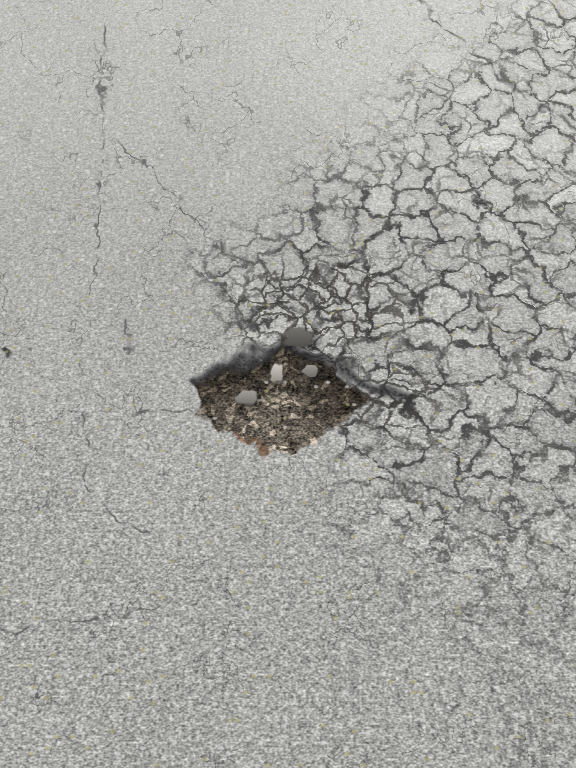
Reproduce this texture procedurally as a WebGL 1 fragment shader.

```glsl
precision highp float;
uniform vec2 u_resolution;

vec2 hash2(vec2 c) {
  vec3 h = fract(c.xyx * vec3(0.1031, 0.103, 0.0973));
  h += dot(h, h.yzx + 33.33);
  return fract((h.xx + h.yz) * h.zy);
}

float corner(vec2 c, vec2 d) {
  float a = 6.2832 * hash2(c).x;
  return dot(vec2(cos(a), sin(a)), d);
}

float noise(vec2 p) {
  vec2 i = floor(p), f = fract(p), e = vec2(1, 0);
  vec2 u = f * f * (3.0 - 2.0 * f);
  float low = mix(corner(i, f), corner(i + e, f - e), u.x);
  float high = mix(corner(i + e.yx, f - e.yx), corner(i + 1.0, f - 1.0), u.x);
  return mix(low, high, u.y);
}

float fbm(vec2 p) {
  float sum = 0.0, amp = 0.6;
  for (int i = 0; i < 4; i++) {
    sum += amp * noise(p);
    p = p * 2.03 + 17.3;
    amp *= 0.5;
  }
  return sum;
}

// x: distance to the cell border, y: random value of the cell
vec2 cells(vec2 p) {
  vec2 near = vec2(8), next = vec2(8);
  float id = 0.0;
  for (int j = -1; j <= 1; j++) {
    for (int i = -1; i <= 1; i++) {
      vec2 c = floor(p) + vec2(i, j);
      vec2 h = hash2(c + 50.0);
      vec2 r = c + h - p;
      if (dot(r, r) < dot(near, near)) { next = near; near = r; id = h.x; }
      else if (dot(r, r) < dot(next, next)) next = r;
    }
  }
  return vec2(dot(0.5 * (near + next), normalize(next - near)), id);
}

// Signed distance to the line from s.xy to s.zw, positive on its left
float side(vec2 p, vec4 s) {
  vec2 d = normalize(s.zw - s.xy);
  return dot(p - s.xy, vec2(-d.y, d.x));
}

float stroke(vec2 p, vec4 s, float width) {
  vec2 d = s.zw - s.xy, r = p - s.xy;
  return 1.0 - smoothstep(0.0, width, length(r - d * clamp(dot(r, d) / dot(d, d), 0.0, 1.0)));
}

float blob(vec2 p, vec2 centre, vec2 radius) {
  return 1.0 - smoothstep(0.35, 1.0, length((p - centre) / radius));
}

vec3 stone(vec3 col, vec2 p, vec2 centre, vec2 radius, float tone) {
  vec2 d = (p - centre) / radius;
  float r = length(d) + 0.5 * noise(d * 1.4 + centre * 90.0);
  col *= 1.0 - 0.4 * blob(d, vec2(0.2, -0.4), vec2(1.6));
  return mix(col, tone * vec3(1, 0.98, 0.94) * (0.9 + 0.16 * d.y), 1.0 - smoothstep(0.8, 1.1, r));
}

float longCracks(vec2 p) {
  float c = stroke(p, vec4(0.135, 1, 0.135, 0.86), 0.003);
  c += stroke(p, vec4(0.135, 0.86, 0.12, 0.62), 0.002);
  c += stroke(p, vec4(0.165, 0.58, 0.175, 0.465), 0.003);
  c += stroke(p, vec4(0.175, 0.465, 0.25, 0.465), 0.003);
  c += stroke(p, vec4(0.11, 0.46, 0.115, 0.36), 0.003);
  c += stroke(p, vec4(0.115, 0.36, 0.2, 0.29), 0.003);
  c += stroke(p, vec4(0, 0.18, 0.28, 0.215), 0.003);
  c += stroke(p, vec4(0.15, 0.82, 0.31, 0.655), 0.002);
  c += stroke(p, vec4(0.54, 1, 0.65, 0.9), 0.003);
  c += stroke(p, vec4(0.65, 0.9, 0.76, 0.83), 0.006);
  return min(c, 1.0) * smoothstep(-0.35, 0.2, noise(p * 50.0));
}

void main() {
  vec2 p = gl_FragCoord.xy / u_resolution.y;
  float depth = 1.35 - 0.6 * p.y;
  vec2 road = vec2((p.x - 0.375) / depth, 2.33 * log(1.35 / depth)) + 3.0;
  vec2 wobble = vec2(fbm(p * 28.0), fbm(p * 28.0 + 31.0));
  vec2 h = p + 0.025 * wobble;

  // Asphalt with grain
  float tone = 0.65 + 0.03 * smoothstep(0.1, 0.6, p.y) + 0.07 * smoothstep(0.6, 1.0, p.y);
  tone += 0.05 * blob(p, vec2(0.75, 1), vec2(0.5)) + 0.04 * fbm(p * 8.0);
  float grain = 0.6 * noise(road * 220.0) + 0.6 * noise(road * 390.0);
  float mottle = noise(road * 95.0);
  tone += (grain + 0.3 * mottle) * mix(0.4, 0.17, smoothstep(0.1, 0.95, p.y));
  vec3 col = tone * vec3(1, 1, 0.985);

  // Broken plates, split again by finer gaps
  float area = min(side(p, vec4(0.6, 0.94, 0.24, 0.62)), side(p, vec4(0.28, 0.61, 0.54, 0.19)));
  float broken = smoothstep(-0.05, 0.06, area + 0.1 * fbm(p * 9.0));
  broken *= mix(0.35, 1.0, smoothstep(0.1, 0.42, p.y));
  float core = blob(p, vec2(0.5, 0.56), vec2(0.34, 0.3));
  float patchy = smoothstep(-0.4, 0.15, noise(p * 32.0));
  vec2 plate = cells(road * 19.0 + 0.8 * wobble);
  vec2 shard = cells(road * 33.0 + wobble);
  float width = 0.055 + 0.07 * noise(p * 21.0) + 0.04 * core;
  float rough = 0.06 * grain + 0.05 * mottle;
  float crack = (1.0 - smoothstep(0.1 * width, width + 0.02, plate.x + rough)) * mix(0.35, 1.0, patchy);
  col *= 1.0 + broken * (0.1 * plate.y - 0.13 + 0.12 * smoothstep(0.0, 0.25, plate.x));
  col = mix(col, vec3(0.27), crack * broken * (0.72 + 0.2 * core));
  float crumble = max(blob(p, vec2(0.42, 0.6), vec2(0.19, 0.1)), blob(p, vec2(0.51, 0.48), vec2(0.1, 0.07)));
  float rubble = 1.0 - smoothstep(0.02, 0.14, shard.x + rough);
  float gaps = max(crumble * 0.8, 0.5 * broken * (1.0 - patchy));
  col = mix(col, vec3(0.25, 0.245, 0.23), rubble * gaps);

  // Faint and long cracks
  float faint = 1.0 - smoothstep(0.0, 0.035, cells(road * 11.0 + wobble).x);
  col *= 1.0 - 0.25 * faint * smoothstep(-0.1, 0.2, fbm(p * 12.0 + 4.0));
  col = mix(col, vec3(0.31), 0.7 * longCracks(h));
  col = mix(col, vec3(0.24), blob(h, vec2(0.01, 0.545), vec2(0.012, 0.008)));

  // Pale and straw flecks
  vec2 grid = road * 130.0, pick = hash2(floor(grid));
  float fleck = 0.6 * step(0.95, pick.x) * blob(fract(grid), vec2(0.5), vec2(0.5));
  vec3 straw = mix(vec3(0.68, 0.67, 0.45), vec3(0.88), step(0.4, pick.y));

  // Hole with gravel, darkest under the upper rim
  float rim = min(side(h, vec4(0.456, 0.495, 0.375, 0.553)), side(h, vec4(0.375, 0.553, 0.254, 0.505)));
  float edge = min(side(h, vec4(0.254, 0.505, 0.26, 0.464)), side(h, vec4(0.26, 0.464, 0.326, 0.418)));
  edge = min(edge, side(h, vec4(0.326, 0.418, 0.388, 0.404)));
  edge = min(edge, side(h, vec4(0.388, 0.404, 0.45, 0.455)));
  vec2 gravel = cells(p * vec2(75, 95) + wobble);
  vec3 soil = mix(vec3(0.23, 0.21, 0.18), vec3(0.45, 0.42, 0.38), smoothstep(0.0, 0.09, rim));
  soil *= 0.9 + 0.7 * step(0.65, gravel.y) * smoothstep(0.1, 0.3, gravel.x) + grain + 0.9 * fbm(p * 70.0);
  col = mix(col, soil, smoothstep(-0.004, 0.004, min(rim, edge)));
  col = mix(col, straw, fleck);
  col = mix(col, vec3(0.48, 0.33, 0.23), 0.6 * stroke(h, vec4(0.306, 0.435, 0.35, 0.412), 0.005));

  // Shadowed lip and gash
  float lip = stroke(h, vec4(0.256, 0.508, 0.375, 0.554), 0.012);
  lip = max(lip, stroke(h, vec4(0.375, 0.55, 0.53, 0.475), 0.014));
  col = mix(col, vec3(0.19, 0.19, 0.2), lip * (0.8 + 0.6 * grain));

  // Loose stones
  col = stone(col, p, vec2(0.389, 0.561), vec2(0.02, 0.013), 0.43);
  col = stone(col, p, vec2(0.36, 0.514), vec2(0.01, 0.012), 0.76);
  col = stone(col, p, vec2(0.322, 0.482), vec2(0.014, 0.01), 0.6);
  col = stone(col, p, vec2(0.404, 0.517), vec2(0.01, 0.008), 0.58);
  gl_FragColor = vec4(col, 1);
}
```
